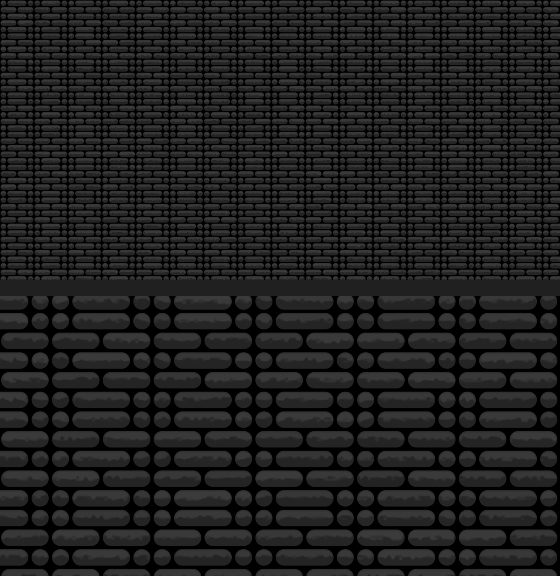
Top, the full canvas; bottom, a detail of the centre.
Write a Shadertoy shader that draws this pattern.

```glsl
const float ROWS = 42.667;        // courses down the canvas
const float REPEATS = 16.516;     // repeats across a 2:1 canvas
const float COURSES = 5.0;        // courses in one vertical repeat
const float GAP = 0.165;          // black gap between beads, in courses
const float LIT_EDGE = 0.02;      // height where light turns to shade
const float RAGGED = 0.26;        // roughness of that edge
const float GRAIN = 5.0;          // grain cells per course
const vec3 GAP_COLOR = vec3(0.0);
const vec3 SHADE_COLOR = vec3(0.145);
const vec3 LIT_COLOR = vec3(0.222);

float hash(vec2 p) {
    return fract(sin(dot(p, vec2(127.1, 311.7))) * 43758.5453);
}

float valueNoise(vec2 p) {
    vec2 i = floor(p), f = fract(p);
    f = f * f * (3.0 - 2.0 * f);
    return mix(mix(hash(i), hash(i + vec2(1.0, 0.0)), f.x),
               mix(hash(i + vec2(0.0, 1.0)), hash(i + 1.0), f.x), f.y);
}

float capsule(vec2 p, float halfLength, float radius) {
    return length(vec2(max(abs(p.x) - halfLength, 0.0), p.y)) - radius;
}

// Left and right ends of the bead that holds x within one repeat
vec2 beadSpan(float x, float course, float period) {
    float phase = mod(course, COURSES);
    bool brickCourse = phase == 1.0 || phase == 3.0;
    if (brickCourse) {
        float start = step(0.5 * period, x) * 0.5 * period;
        return vec2(start, start + 0.5 * period);
    }
    // A long bead with a round one at either side
    float unit = period / 5.0;
    if (x < unit) return vec2(0.0, unit);
    if (x < 4.0 * unit) return vec2(unit, 4.0 * unit);
    return vec2(4.0 * unit, period);
}

void mainImage(out vec4 fragColor, in vec2 fragCoord) {
    // Distances are in courses, counted from the top edge
    vec2 p = vec2(fragCoord.x, iResolution.y - fragCoord.y) / iResolution.y * ROWS;
    float pixel = ROWS / iResolution.y;
    float period = 2.0 * ROWS / REPEATS;

    float course = floor(p.y);
    float repeat = floor(p.x / period);
    vec2 span = beadSpan(p.x - repeat * period, course, period);
    float center = 0.5 * (span.x + span.y);
    vec2 local = vec2(p.x - repeat * period - center, course + 0.5 - p.y);

    // Rounded bead
    float radius = 0.5 - 0.5 * GAP;
    float halfLength = max(0.5 * (span.y - span.x) - 0.5 * GAP - radius, 0.0);
    float dist = capsule(local, halfLength, radius);
    float body = 1.0 - smoothstep(-0.5 * pixel, 0.5 * pixel, dist);

    // Light from above, with a ragged edge and a dark rim
    float grain = valueNoise(p * GRAIN) - 0.5;
    float tone = hash(vec2(repeat + center, course)) - 0.5;
    float height = local.y - LIT_EDGE + RAGGED * grain + 0.08 * tone;
    float lit = smoothstep(-0.09, 0.09, height);
    lit *= 1.0 - 0.5 * smoothstep(-0.12, 0.0, dist);

    vec3 bead = mix(SHADE_COLOR, LIT_COLOR, lit) * (1.0 + 0.08 * tone);
    fragColor = vec4(mix(GAP_COLOR, bead, body), 1.0);
}
```
